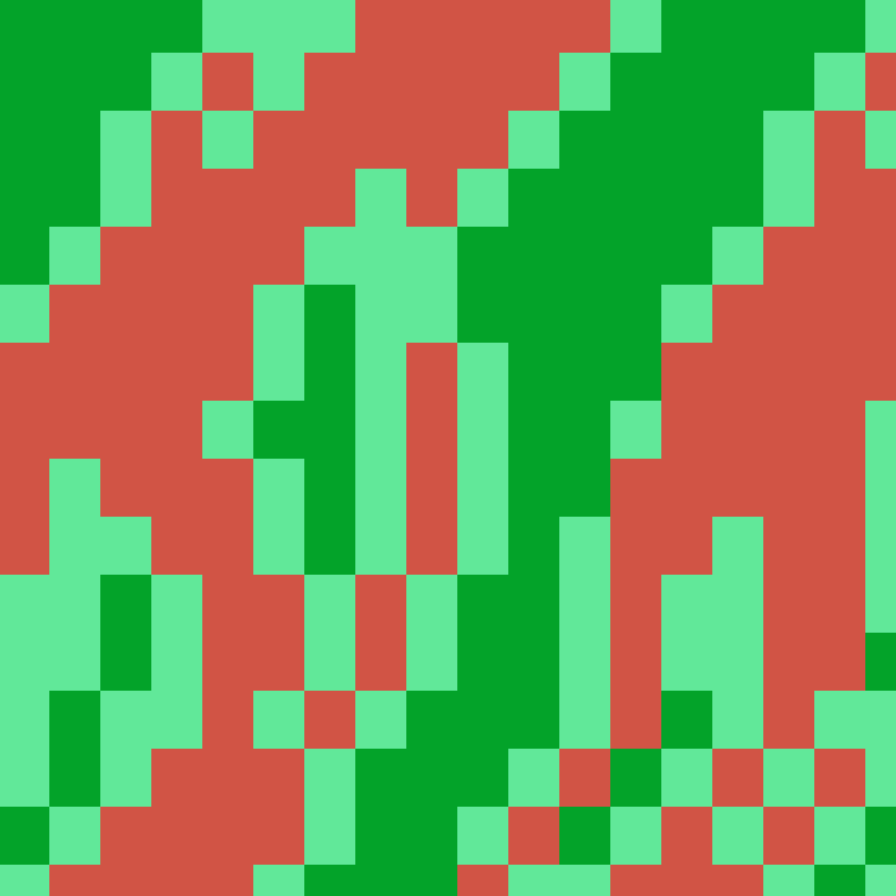
Write a Shadertoy shader that draws this pattern.

```glsl
// Blocky camouflage of bent ribbons: dark green cores with light green rims on red.
// Every grid cell takes one colour from its distance to a family of ribbons
// that follow a curved flow and swell, thin out or vanish along their length.

const vec3 RED = vec3(0.82, 0.33, 0.27);
const vec3 MINT = vec3(0.38, 0.91, 0.60);
const vec3 GREEN = vec3(0.01, 0.64, 0.16);

float hash(vec2 p) {
    p = fract(p * vec2(0.1031, 0.1137));
    p += dot(p, p.yx + 33.3);
    return fract((p.x + p.y) * p.x * 7.3);
}

// Coordinate across the flow, in cells; zero on the main ribbon.
float acrossFlow(vec2 cell) {
    float lean = max(8.0 - cell.y, 0.0);
    float drop = 1.2 * max(cell.y - 11.3, 0.0) * clamp(cell.x / 9.0, 0.3, 1.0);
    float fan = 0.05 * max(cell.x - 11.0, 0.0) * max(cell.y - 6.0, 0.0);
    float wander = 0.35 * sin(cell.y * 0.9 + cell.x * 0.5);
    return cell.x - 10.0 - 0.07 * lean * lean + drop + fan + wander;
}

// Signed depth inside the nearest ribbon core, positive within it.
float ribbonDepth(vec2 cell) {
    float across = acrossFlow(cell) + 0.4 * (hash(cell + 5.0) - 0.5);
    float along = cell.y - 0.04 * max(cell.x - 10.0, 0.0) * cell.y;
    float depth = -9.0;
    for (int k = -4; k <= 4; k++) {
        float swell = sin(0.42 * along + 0.73 + 2.09 * float(k));
        // Every third ribbon is broad, the others are thin strands.
        float halfWidth = abs(k) % 3 == 0 ? 1.5 + 0.6 * swell : -0.35 + 0.95 * swell;
        depth = max(depth, halfWidth - abs(across - 4.3 * float(k)));
    }
    return depth;
}

vec3 cellColour(vec2 uv) {
    // Columns run from the left, rows from the top.
    vec2 cell = floor(vec2(uv.x, 1.0 - uv.y) * vec2(17.57, 15.45) + vec2(0.03, 0.09));
    float depth = ribbonDepth(cell);
    return depth > 0.0 ? GREEN : depth > -1.0 ? MINT : RED;
}

void mainImage(out vec4 fragColor, in vec2 fragCoord) {
    // Average a few samples per pixel to smooth the cell borders.
    vec3 sum = vec3(0.0);
    for (int i = 0; i < 9; i++) {
        vec2 offset = (vec2(i % 3, i / 3) - 1.0) / 3.0;
        sum += cellColour((fragCoord + offset) / iResolution.xy);
    }
    fragColor = vec4(sum / 9.0, 1.0);
}
```
